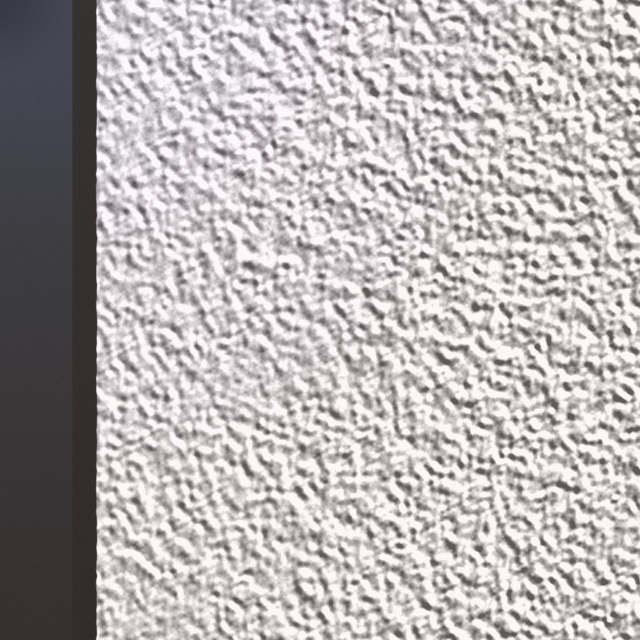
Write a WebGL 1 fragment shader that draws this texture.

```glsl
precision highp float;
// Sunlit rough stucco wall beside a dark window pane and its frame.

uniform vec2 u_resolution;

const float PANE_EDGE = 0.113;
const float WALL_EDGE = 0.151;

float hash(vec2 p) {
  return fract(sin(dot(p, vec2(127.1, 311.7))) * 43758.5453);
}

float valueNoise(vec2 p) {
  vec2 cell = floor(p);
  vec2 f = fract(p);
  f = f * f * (3.0 - 2.0 * f);
  float low = mix(hash(cell), hash(cell + vec2(1.0, 0.0)), f.x);
  float high = mix(hash(cell + vec2(0.0, 1.0)), hash(cell + vec2(1.0)), f.x);
  return mix(low, high, f.y);
}

vec2 rotate(vec2 p, float angle) {
  float c = cos(angle);
  float s = sin(angle);
  return vec2(c * p.x - s * p.y, s * p.x + c * p.y);
}

// Plaster relief: warped lumps, slightly elongated, plus finer grain.
float plasterHeight(vec2 p) {
  vec2 warp = vec2(valueNoise(p * 48.0), valueNoise(p * 48.0 + 37.0)) - 0.5;
  vec2 q = rotate(p + warp * 0.009, 0.85);
  float lumps = valueNoise(q * vec2(70.0, 98.0) + 11.0);
  float pebbles = valueNoise(rotate(p, 0.3) * 128.0 + 53.0);
  float grain = valueNoise(p * 235.0 + 91.0);
  return lumps * 0.62 + pebbles * 0.4 + grain * 0.14;
}

// Grazing light from the upper right shades the relief.
vec3 stuccoColor(vec2 uv) {
  vec2 lightStep = vec2(0.0031, 0.0043);
  float slope = plasterHeight(uv - lightStep) - plasterHeight(uv + lightStep);
  float across = smoothstep(WALL_EDGE, 1.0, uv.x);
  float patches = valueNoise(uv * 7.0 + 5.0) - 0.5;
  float contrast = mix(0.72, 1.12, across) + 0.15 * patches;
  float base = 0.80 + 0.035 * uv.y * (1.0 - across) + 0.03 * patches;
  float tone = base + slope * contrast;
  tone += (hash(floor(uv * 512.0)) - 0.5) * 0.035;
  tone = clamp(tone, 0.36, 0.98);
  vec3 warmTint = vec3(0.016, -0.014, -0.018);
  vec3 coolTint = vec3(0.006, -0.012, 0.012);
  float coolness = uv.y * (1.0 - 0.8 * across);
  return tone + mix(warmTint, coolTint, coolness);
}

// Glass fades from a bluish reflection at the top to warm brown below.
vec3 paneColor(vec2 uv) {
  vec3 color = mix(vec3(0.215, 0.19, 0.19), vec3(0.235, 0.23, 0.24),
                   smoothstep(0.0, 0.6, uv.y));
  color = mix(color, vec3(0.27, 0.275, 0.325), smoothstep(0.5, 0.95, uv.y));
  float corner = smoothstep(0.12, 0.0, length(uv - vec2(0.0, 1.0)));
  return color - 0.05 * corner;
}

vec3 frameColor(vec2 uv) {
  return mix(vec3(0.195, 0.172, 0.172), vec3(0.215, 0.195, 0.195), uv.y);
}

void main() {
  vec2 uv = gl_FragCoord.xy / u_resolution;
  float soft = max(1.0 / u_resolution.x, 0.0015);

  // Pane, frame and wall from left to right
  vec3 color = mix(paneColor(uv), frameColor(uv),
                   smoothstep(-soft, soft, uv.x - PANE_EDGE));
  color += (hash(floor(uv * 512.0) + 17.0) - 0.5) * 0.012;

  // The plaster makes the wall edge slightly ragged
  float ragged = WALL_EDGE + (valueNoise(vec2(uv.y * 110.0, 3.0)) - 0.5) * 0.002;
  color = mix(color, stuccoColor(uv), smoothstep(-soft, soft, uv.x - ragged));

  gl_FragColor = vec4(clamp(color, 0.0, 1.0), 1.0);
}
```
